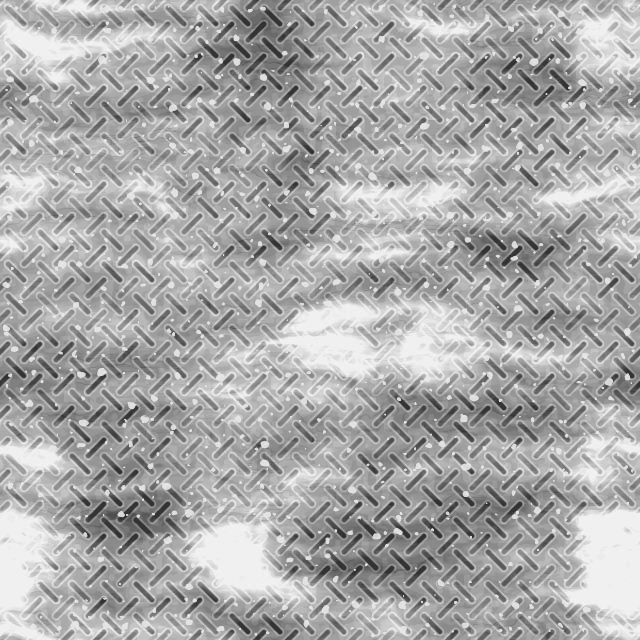
Give the GLSL for this texture, as a three.js fragment shader.

```glsl
// Worn grey tread plate: crossed raised bars under cloudy streaks, pale smears and specks.
#define REPEATS 20.0
#define BAR_HALF_LENGTH 0.35
#define BAR_RADIUS 0.075
#define RIM_OFFSET 0.112
#define RIM_WIDTH 0.026
#define BASE_TONE 0.635
#define CLOUD_CONTRAST 0.62
#define STREAK_CONTRAST 0.34
#define SMEAR_STRENGTH 0.24
#define TONE_STEPS 24.0
#define SPECK_TONE 0.91
#define SPECK_GRID 28.0

varying vec2 vUv;

float hash(vec2 p) {
  vec3 q = fract(p.xyx * 0.1031);
  q += dot(q, q.yzx + 33.33);
  return fract((q.x + q.y) * q.z);
}

// Value noise that wraps at the canvas edges.
float noise(vec2 uv, vec2 period, float seed) {
  vec2 p = uv * period;
  vec2 i = floor(p);
  vec2 f = fract(p);
  f = f * f * f * (f * (f * 6.0 - 15.0) + 10.0);
  vec2 a = mod(i, period) + seed;
  vec2 b = mod(i + 1.0, period) + seed;
  return mix(mix(hash(a), hash(vec2(b.x, a.y)), f.x),
             mix(hash(vec2(a.x, b.y)), hash(b), f.x), f.y);
}

float fbm(vec2 uv, vec2 period, float seed) {
  float sum = 0.0;
  float gain = 0.5;
  for (int i = 0; i < 5; i++) {
    sum += gain * noise(uv, period, seed);
    period *= 2.0;
    seed += 17.0;
    gain *= 0.5;
  }
  return sum / 0.96875;
}

// Soft-edged tonal bands.
float posterize(float tone) {
  float t = tone * TONE_STEPS;
  return (floor(t) + smoothstep(0.3, 0.7, fract(t))) / TONE_STEPS;
}

// x: dark core, y: pale rim of the bar along the given diagonal.
vec2 treadBar(vec2 q, vec2 axis) {
  float along = dot(q, axis);
  float across = dot(q, vec2(-axis.y, axis.x));
  float d = length(vec2(max(abs(along) - BAR_HALF_LENGTH, 0.0), across));
  float core = 1.0 - smoothstep(BAR_RADIUS - 0.035, BAR_RADIUS + 0.02, d);
  core *= 0.8 + 0.55 * along;
  float r = (d - RIM_OFFSET) / RIM_WIDTH;
  return vec2(core, exp(-r * r));
}

// Irregular pale chips, at most one in each jittered cell.
float specks(vec2 uv, float grid, float seed, float size) {
  vec2 p = uv * grid;
  vec2 id = mod(floor(p), grid) + seed;
  vec2 jitter = vec2(hash(id), hash(id + 53.0));
  vec2 q = fract(p) - mix(vec2(0.25), vec2(0.75), jitter);
  q += 0.11 * (vec2(noise(uv, vec2(150.0), seed), noise(uv, vec2(150.0), seed + 9.0)) - 0.5);
  q.x *= mix(0.75, 1.25, hash(id + 71.0));
  float radius = size * mix(0.5, 1.1, hash(id + 97.0));
  float present = step(0.45, hash(id + 131.0));
  return present * (1.0 - smoothstep(radius - 0.025, radius + 0.025, length(q)));
}

void main() {
  // Clouded metal with horizontal wear
  vec2 warp = vec2(fbm(vUv, vec2(6.0), 11.0), fbm(vUv, vec2(7.0), 211.0)) - 0.5;
  float cloud = fbm(vUv + 0.12 * warp, vec2(5.0, 7.0), 307.0) - 0.5;
  float streak = fbm(vUv + vec2(0.1, 0.07) * warp, vec2(5.0, 34.0), 419.0) - 0.5;
  float smear = smoothstep(0.06, 0.27, cloud + 0.45 * streak);
  float blotch = smoothstep(0.56, 0.66, noise(vUv + 0.015 * warp, vec2(96.0, 104.0), 521.0));
  float wisp = 1.0 - abs(2.0 * noise(vUv + 0.14 * warp, vec2(14.0, 90.0), 613.0) - 1.0);

  float tone = BASE_TONE + CLOUD_CONTRAST * cloud + STREAK_CONTRAST * streak;
  tone = posterize(tone + 0.03 * noise(vUv, vec2(70.0, 90.0), 701.0));
  tone += 0.055 * blotch * (1.0 - 0.6 * smear);
  tone += SMEAR_STRENGTH * smear * (0.55 + 0.45 * wisp);
  tone -= 0.07 * smoothstep(0.75, 1.0, wisp) * smoothstep(0.0, 0.14, -streak);

  // Two bars per repeat: falling at cell centres, rising at cell corners
  for (int k = 0; k < 2; k++) {
    float rising = float(k);
    vec2 p = vUv * REPEATS + 0.5 * rising;
    vec2 id = mod(floor(p), REPEATS);
    vec2 axis = vec2(1.0, 2.0 * rising - 1.0) * 0.70711;
    vec2 bar = treadBar(fract(p) - 0.5, axis);
    float wear = hash(id + 800.0 + 40.0 * rising);
    float depth = mix(0.12, 0.29, wear) - 0.55 * cloud;
    depth = clamp(depth, 0.06, 0.36) * (1.0 - 0.65 * smear);
    tone += 0.15 * bar.y * (1.0 - 0.5 * smear) - depth * bar.x;
  }

  // Large and small specks
  float chips = 0.0;
  for (int k = 0; k < 2; k++) {
    float layer = float(k);
    float size = mix(0.15, 0.1, layer);
    chips = max(chips, specks(vUv, SPECK_GRID + 11.0 * layer, 907.0 + 60.0 * layer, size));
  }
  tone = mix(tone, SPECK_TONE, 0.9 * chips);

  gl_FragColor = vec4(vec3(clamp(tone, 0.2, 0.94)), 1.0);
}
```
